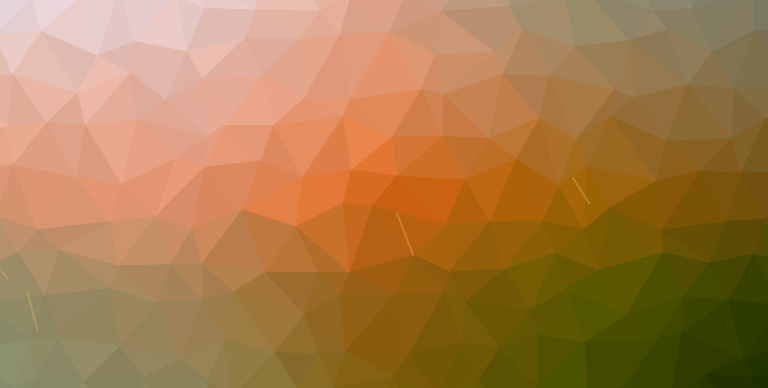
Give the GLSL for this background, as a WebGL 1 fragment shader.

```glsl
precision highp float;
// Low-poly mesh of flat triangles tinted by a lavender, orange and dark green gradient.

uniform vec2 u_resolution;

#define CELLS vec2(16.0, 9.0)
#define JITTER 0.66
#define SHADE_VARIATION 0.035
#define SEAM_WIDTH 0.0012
#define SEAM_OPACITY 0.4
#define SEAM_COLOR vec3(0.87, 0.68, 0.42)

vec2 hash2(vec2 p) {
    vec3 q = fract(p.xyx * vec3(0.1031, 0.1030, 0.0973));
    q += dot(q, q.yzx + 33.33);
    return fract((q.xx + q.yz) * q.zy);
}

// Five evenly spaced colours, blended from left to right
vec3 ramp(float x, vec3 a, vec3 b, vec3 c, vec3 d, vec3 e) {
    float t = x * 4.0;
    vec3 color = mix(a, b, clamp(t, 0.0, 1.0));
    color = mix(color, c, clamp(t - 1.0, 0.0, 1.0));
    color = mix(color, d, clamp(t - 2.0, 0.0, 1.0));
    return mix(color, e, clamp(t - 3.0, 0.0, 1.0));
}

// Horizontal ramps stacked from the top edge to the bottom edge
vec3 background(vec2 uv) {
    vec3 top = ramp(uv.x, vec3(0.91, 0.86, 0.89), vec3(0.89, 0.79, 0.79),
        vec3(0.88, 0.65, 0.55), vec3(0.59, 0.56, 0.44), vec3(0.49, 0.485, 0.415));
    vec3 upper = ramp(uv.x, vec3(0.91, 0.71, 0.63), vec3(0.90, 0.69, 0.63),
        vec3(0.90, 0.56, 0.39), vec3(0.65, 0.47, 0.28), vec3(0.49, 0.41, 0.25));
    vec3 middle = ramp(uv.x, vec3(0.89, 0.60, 0.46), vec3(0.90, 0.57, 0.43),
        vec3(0.87, 0.40, 0.08), vec3(0.63, 0.385, 0.02), vec3(0.45, 0.31, 0.04));
    vec3 lower = ramp(uv.x, vec3(0.58, 0.555, 0.41), vec3(0.65, 0.51, 0.33),
        vec3(0.59, 0.37, 0.06), vec3(0.36, 0.345, 0.0), vec3(0.20, 0.255, 0.0));
    vec3 bottom = ramp(uv.x, vec3(0.52, 0.55, 0.42), vec3(0.55, 0.51, 0.345),
        vec3(0.50, 0.36, 0.03), vec3(0.275, 0.31, 0.0), vec3(0.11, 0.175, 0.0));
    return ramp(1.0 - uv.y, top, upper, middle, lower, bottom);
}

// Jittered grid point; every second row is shifted by half a cell
vec2 meshPoint(vec2 id) {
    vec2 stagger = vec2(0.5 * mod(id.y, 2.0), 0.0);
    return id + stagger + (hash2(id + 40.0) - 0.5) * JITTER;
}

// Signed distance to the line a-b, positive on its left
float side(vec2 p, vec2 a, vec2 b) {
    vec2 edge = normalize(b - a);
    return edge.x * (p.y - a.y) - edge.y * (p.x - a.x);
}

// Flat triangle: premultiplied colour and smooth coverage
vec4 facet(vec2 p, vec2 a, vec2 b, vec2 c, float pixel) {
    float winding = sign(side(c, a, b));
    float inside = winding * side(p, a, b);
    inside = min(inside, winding * side(p, b, c));
    inside = min(inside, winding * side(p, c, a));
    float coverage = clamp(0.5 + inside / pixel, 0.0, 1.0);
    vec2 center = (a + b + c) / 3.0;
    float shade = 1.0 + (hash2(floor(center * 37.0) + 90.0).x - 0.5) * 2.0 * SHADE_VARIATION;
    vec3 color = background(clamp(center / CELLS, 0.0, 1.0)) * shade;
    return vec4(color, 1.0) * coverage;
}

// Thin light gap along a segment
float seam(vec2 p, vec2 a, vec2 b, float pixel) {
    vec2 ab = b - a;
    float t = clamp(dot(p - a, ab) / dot(ab, ab), 0.0, 1.0);
    float d = length(p - a - ab * t);
    return 1.0 - smoothstep(SEAM_WIDTH, SEAM_WIDTH + pixel, d);
}

void main() {
    vec2 uv = gl_FragCoord.xy / u_resolution;
    vec2 p = uv * CELLS;
    vec2 cell = floor(p);
    float pixel = CELLS.y / u_resolution.y;

    // Split each nearby quad along its shorter diagonal
    vec4 sum = vec4(background(uv), 1.0) * 0.0001;
    for (int j = -1; j <= 1; j++) {
        for (int i = -2; i <= 1; i++) {
            vec2 id = cell + vec2(float(i), float(j));
            vec2 a = meshPoint(id);
            vec2 b = meshPoint(id + vec2(1.0, 0.0));
            vec2 c = meshPoint(id + vec2(1.0, 1.0));
            vec2 d = meshPoint(id + vec2(0.0, 1.0));
            if (distance(a, c) < distance(b, d)) {
                sum += facet(p, a, b, c, pixel) + facet(p, a, c, d, pixel);
            } else {
                sum += facet(p, a, b, d, pixel) + facet(p, b, c, d, pixel);
            }
        }
    }
    vec3 color = sum.rgb / sum.a;

    // A few seams, in units of canvas height
    vec2 q = gl_FragCoord.xy / u_resolution.y;
    float fine = 1.0 / u_resolution.y;
    float gap = seam(q, vec2(1.477, 0.541), vec2(1.518, 0.477), fine);
    gap = max(gap, seam(q, vec2(1.023, 0.451), vec2(1.065, 0.342), fine));
    gap = max(gap, seam(q, vec2(0.070, 0.249), vec2(0.096, 0.150), fine));
    gap = max(gap, seam(q, vec2(0.0, 0.306), vec2(0.021, 0.282), fine));
    gl_FragColor = vec4(mix(color, SEAM_COLOR, gap * SEAM_OPACITY), 1.0);
}
```
